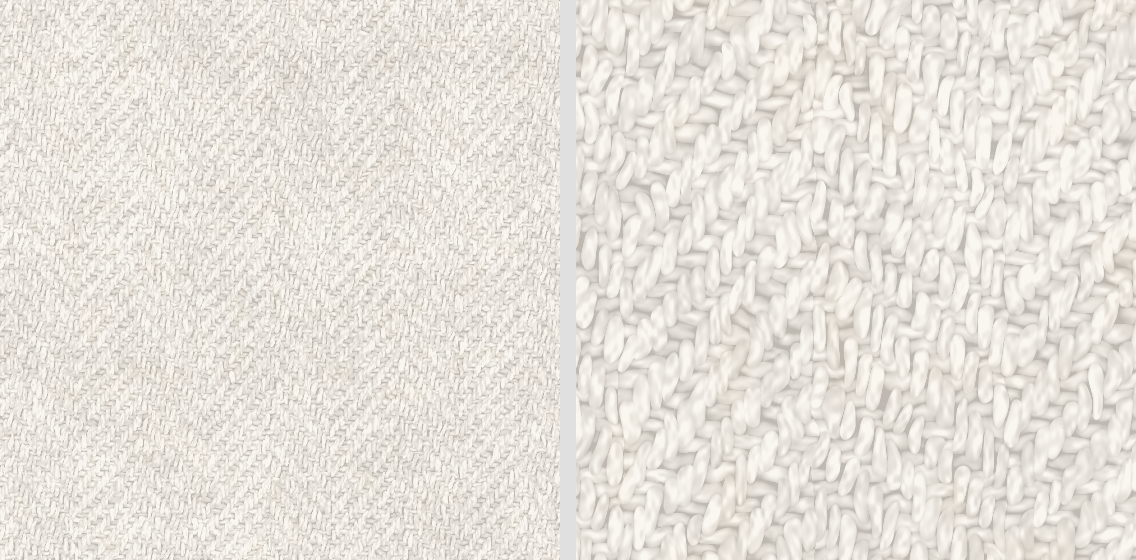
Left: the whole. Right: its middle third, enlarged.
Reproduce this texture procedurally as a three.js fragment shader.

```glsl
// Off-white herringbone cloth: a 2/2 twill that reverses every BAND ends.
// Warp floats and rounded weft ticks are both drawn as soft ellipses over dark
// gaps; noise bends the yarns and adds fibre grain and broad uneven shade.

#define ENDS 122.0        // warp yarns across
#define PICKS 108.0       // weft yarns down
#define BAND 14.0         // ends per diagonal band
#define BAND_START 16.0   // end at which a rising band begins
#define FLOAT_WIDTH 0.54  // half width of a warp float, in ends
#define FLOAT_LENGTH 1.42 // half length of a warp float, in picks
#define TICK_LENGTH 1.15  // half length of a weft tick, in ends
#define SLANT 0.12        // lean of the floats
#define WOBBLE 0.75       // yarn irregularity
#define GRAIN 0.60        // fibre contrast
#define SHADE 0.13        // broad variation

varying vec2 vUv;

const vec3 GAP_COLOR = vec3(0.745, 0.725, 0.695);
const vec3 WEFT_COLOR = vec3(0.85, 0.83, 0.80);
const vec3 WARP_COLOR = vec3(0.91, 0.89, 0.86);
const vec3 LIGHT_COLOR = vec3(0.98, 0.97, 0.945);

float hash(vec2 p) {
  vec3 q = fract(vec3(p.xyx) * 0.1031);
  q += dot(q, q.yzx + 33.33);
  return fract((q.x + q.y) * q.z);
}

float noise(vec2 p) {
  vec2 i = floor(p), f = fract(p);
  f = f * f * (3.0 - 2.0 * f);
  return mix(mix(hash(i), hash(i + vec2(1.0, 0.0)), f.x),
             mix(hash(i + vec2(0.0, 1.0)), hash(i + vec2(1.0, 1.0)), f.x), f.y);
}

// Vertical shift of an end, rising then falling to form the chevrons
float zigzag(float x) {
  return BAND - abs(mod(x - BAND_START, 2.0 * BAND) - BAND);
}

// Tone 0..1 to yarn colour
vec3 yarnColor(float tone) {
  float t = clamp(tone, 0.0, 1.0) * 3.0;
  vec3 c = mix(GAP_COLOR, WEFT_COLOR, clamp(t, 0.0, 1.0));
  c = mix(c, WARP_COLOR, clamp(t - 1.0, 0.0, 1.0));
  return mix(c, LIGHT_COLOR, clamp(t - 2.0, 0.0, 1.0));
}

// Nearest warp float: x = squared distance (1 at its edge), y = tone
vec2 warpFloat(vec2 p) {
  vec2 nearest = vec2(9.0, 0.0);
  for (int i = -1; i <= 1; i++) {
    float end = floor(p.x) + float(i);
    float along = p.y - zigzag(end) + 1.0;
    vec2 id = vec2(end, floor(along / 4.0)) + 40.0;
    float v = mod(along, 4.0) - 2.0 + 0.4 * (hash(id) - 0.5);
    float lean = SLANT + 0.22 * (hash(id + 7.3) - 0.5);
    float u = p.x - end - 0.5 - lean * v + 0.25 * (hash(id + 3.7) - 0.5);
    float a = u / (FLOAT_WIDTH * (0.85 + 0.3 * hash(id + 11.9)));
    float b = v / (FLOAT_LENGTH * (0.85 + 0.3 * hash(id + 23.1)));
    float d = a * a + b * b * b * b;
    if (d < nearest.x) {
      float ply = 0.07 * sin(5.0 * v - 6.0 * u + 6.28 * hash(id + 5.1));
      float tone = 0.96 - 0.38 * d + ply + 0.22 * (hash(id + 17.0) - 0.5);
      nearest = vec2(d, tone);
    }
  }
  return nearest;
}

// Weft tick crossing two ends, dark where neighbouring picks meet
float weftTone(vec2 p) {
  float row = floor(p.y);
  float falling = step(BAND, mod(p.x - BAND_START, 2.0 * BAND));
  float along = zigzag(p.x) - row + falling;
  float a = (mod(along, 4.0) - 2.0) / TICK_LENGTH;
  float b = 2.0 * fract(p.y) - 1.0;
  float shade = hash(vec2(floor(along / 4.0) + 60.0, row + 40.0));
  return 0.88 - 0.5 * a * a - 0.6 * b * b + 0.35 * (shade - 0.5);
}

void main() {
  vec2 p = vUv * vec2(ENDS, PICKS);

  // Uneven yarn paths
  vec2 bend = vec2(noise(p * 0.5 + 13.0), noise(p * 0.5 + 71.0)) - 0.5;
  vec2 q = p + WOBBLE * bend;

  // Warp over weft, with a soft contact shadow
  vec2 warp = warpFloat(q);
  float cover = 1.0 - smoothstep(0.8, 1.15, warp.x);
  float shadow = 0.2 * (1.0 - smoothstep(0.9, 1.8, warp.x));
  float tone = mix(max(weftTone(q), 0.05) - shadow, warp.y, cover);

  // Fibres run along whichever yarn is on top
  float warpFibre = noise(q * vec2(3.4, 1.7) + 25.0);
  float weftFibre = noise(q * vec2(1.7, 3.2) + 57.0);
  tone += GRAIN * (mix(weftFibre, warpFibre, cover) - 0.5);

  // Broad shade in two sizes, and slight beige patches
  tone += SHADE * (noise(p * 0.16 + 5.0) - 0.5);
  tone += SHADE * (noise(p * vec2(0.06, 0.05) + 33.0) - 0.5);
  float warmth = smoothstep(0.5, 0.95, noise(p * 0.25 + 90.0));
  vec3 color = yarnColor(tone - 0.02) - warmth * vec3(0.0, 0.004, 0.010);

  gl_FragColor = vec4(color, 1.0);
}
```
